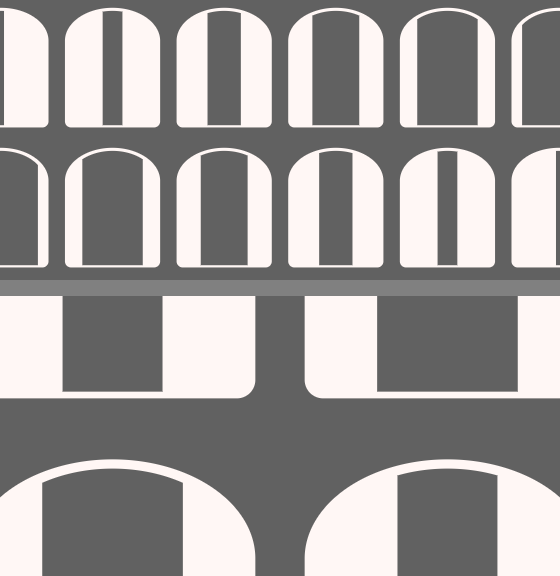
Top: the whole. Bottom: its middle third, enlarged.
Write a WebGL 1 fragment shader that draws this pattern.

```glsl
precision highp float;

// Two rows of pale domed arches on a grey ground, each with a dark doorway.
// The doorway widens step by step along the top row and narrows along the
// bottom row. Arches are distance functions repeated on a centred grid.

uniform vec2 u_resolution;

// Lengths are in canvas heights.
const vec2 PITCH = vec2(0.3987, 0.5);
const float COLUMNS = 6.0;
const float FOOT = 0.0448;                     // bottom edge above the cell floor
const float SPRING = 0.3542;                   // height where the dome starts
const vec2 DOME = vec2(0.1700, 0.1180);        // outer dome radii
const vec2 INNER_DOME = vec2(0.1550, 0.1070);  // doorway dome radii
const float CORNER = 0.0220;                   // rounding of the lower corners
const float SILL = 0.0080;                     // line under the doorway
const float DOOR_MIN = 0.0111;                 // narrowest doorway half width
const float DOOR_STEP = 0.0242;                // half width added per column

const vec3 GROUND = vec3(0.38);
const vec3 CREAM = vec3(1.0, 0.97, 0.96);

// Approximate distance to a half ellipse with straight sides below it.
float domeDistance(vec2 p, vec2 radii) {
  vec2 q = vec2(max(abs(p.x), 1e-4), max(p.y, 0.0));
  float f = length(q / radii);
  return f * (f - 1.0) / length(q / (radii * radii));
}

float roundedBox(vec2 p, vec2 halfSize, float radius) {
  vec2 q = abs(p) - halfSize + radius;
  return length(max(q, 0.0)) + min(max(q.x, q.y), 0.0) - radius;
}

// Rounded foot, straight sides and dome; p.y is measured from the cell floor.
float archDistance(vec2 p) {
  float top = SPRING + DOME.y;
  vec2 boxCentre = vec2(0.0, 0.5 * (FOOT + top));
  vec2 boxHalf = vec2(DOME.x, 0.5 * (top - FOOT));
  float body = roundedBox(p - boxCentre, boxHalf, CORNER);
  float dome = domeDistance(p - vec2(0.0, SPRING), DOME);
  return p.y > SPRING ? dome : body;
}

float doorDistance(vec2 p, float halfWidth) {
  float sides = abs(p.x) - halfWidth;
  float sill = FOOT + SILL - p.y;
  float dome = domeDistance(p - vec2(0.0, SPRING), INNER_DOME);
  return max(max(sides, sill), dome);
}

// Antialiased fill, one pixel wide at the edge.
float coverage(float d) {
  return clamp(0.5 - d * u_resolution.y, 0.0, 1.0);
}

void main() {
  // Columns are centred on the canvas, rows start at its bottom edge.
  vec2 pos = gl_FragCoord.xy / u_resolution.y;
  pos.x -= 0.5 * u_resolution.x / u_resolution.y;

  vec2 grid = pos / PITCH;
  vec2 cell = floor(grid);
  vec2 local = fract(grid) * PITCH - vec2(0.5 * PITCH.x, 0.0);

  // Alternate rows run through the doorway widths in opposite order.
  float column = mod(cell.x + 0.5 * COLUMNS, COLUMNS);
  float level = mod(cell.y, 2.0) < 0.5 ? COLUMNS - 1.0 - column : column;
  float doorHalf = DOOR_MIN + DOOR_STEP * level;

  float arch = coverage(archDistance(local));
  float door = coverage(doorDistance(local, doorHalf));
  gl_FragColor = vec4(mix(GROUND, CREAM, arch * (1.0 - door)), 1.0);
}
```
